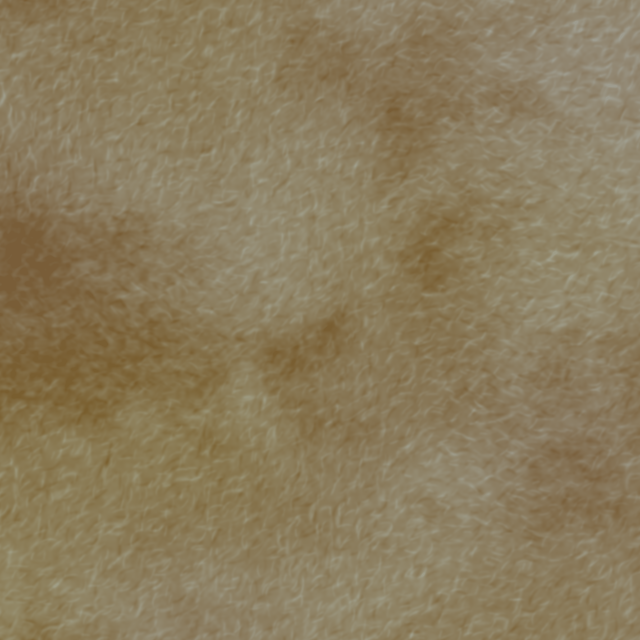
A WebGL 1 fragment shader for this texture:

```glsl
precision highp float;
uniform vec2 u_resolution;

float hash(vec2 p) {
  vec3 q = fract(vec3(p.xyx) * 0.1031);
  q += dot(q, q.yzx + 33.33);
  return fract((q.x + q.y) * q.z);
}

float noise(vec2 p) {
  vec2 i = floor(p), f = fract(p);
  f = f * f * (3.0 - 2.0 * f);
  return mix(mix(hash(i), hash(i + vec2(1.0, 0.0)), f.x),
             mix(hash(i + vec2(0.0, 1.0)), hash(i + 1.0), f.x), f.y);
}

float fbm(vec2 p) {
  float sum = 0.0, amp = 0.53;
  for (int k = 0; k < 4; k++) {
    sum += amp * noise(p);
    p = mat2(0.8, 0.6, -0.6, 0.8) * p * 2.03 + 7.3;
    amp *= 0.5;
  }
  return sum;
}

// Short curved hairs, one per cell, following a slowly turning direction
float fibres(vec2 uv, float cells, float seed) {
  vec2 p = uv * cells + seed;
  vec2 home = floor(p);
  float cover = 0.0;
  for (int y = -1; y <= 1; y++) {
    for (int x = -1; x <= 1; x++) {
      vec2 cell = home + vec2(float(x), float(y));
      vec2 centre = cell + vec2(hash(cell + 11.0), hash(cell + 47.0));
      float flow = noise((cell - seed) / cells * 4.0 + 3.0);
      float angle = 0.5 + (flow - 0.5) * 1.5 + (hash(cell + 83.0) - 0.5) * 1.6;
      vec2 dir = vec2(cos(angle), sin(angle));
      vec2 d = p - centre;
      float along = dot(d, dir);
      float bend = (hash(cell + 29.0) - 0.5) * 0.8;
      float across = dot(d, vec2(-dir.y, dir.x)) + bend * along * along;
      float reach = mix(0.5, 0.95, hash(cell + 61.0));
      float taper = 1.0 - smoothstep(0.3, 1.0, abs(along) / reach);
      float strength = mix(0.25, 1.0, hash(cell + 5.0));
      cover += exp(-across * across * 50.0) * taper * strength;
    }
  }
  return cover;
}

void main() {
  vec2 uv = gl_FragCoord.xy / min(u_resolution.x, u_resolution.y);

  // Broad worn patches with ragged, darker hearts
  vec2 warp = vec2(noise(uv * 9.0 + 4.0), noise(uv * 9.0 + 31.0)) - 0.5;
  vec2 q = uv + warp * 0.05;
  float broad = fbm(q * 4.5 + 12.0);
  float stain = smoothstep(0.53, 0.83, fbm(q * vec2(4.2, 5.0) + 40.0));

  // Pale hairs over darker gaps and faint grain
  float pale = fibres(uv, 40.0, 0.0) + 0.8 * fibres(uv, 58.0, 150.0);
  float gaps = fibres(uv, 47.0, 310.0);
  float grain = noise(uv * 140.0) + noise(uv * 80.0 + 9.0) - 1.0;

  float tone = 0.67 + 0.85 * (broad - 0.5) - 0.55 * stain;
  tone += (0.33 - 0.12 * stain) * (pale - 0.24) - 0.22 * (gaps - 0.13);
  tone += (0.17 + 0.14 * stain) * grain;

  vec3 color = mix(vec3(0.485, 0.385, 0.225), vec3(0.59, 0.562, 0.468),
                   clamp(tone, -0.1, 1.3));

  // Slow drift between yellow and grey
  float drift = noise(uv * 3.3 + 70.0) - 0.5;
  color += vec3(0.004, 0.006, -0.055) * drift;
  gl_FragColor = vec4(color, 1.0);
}
```
